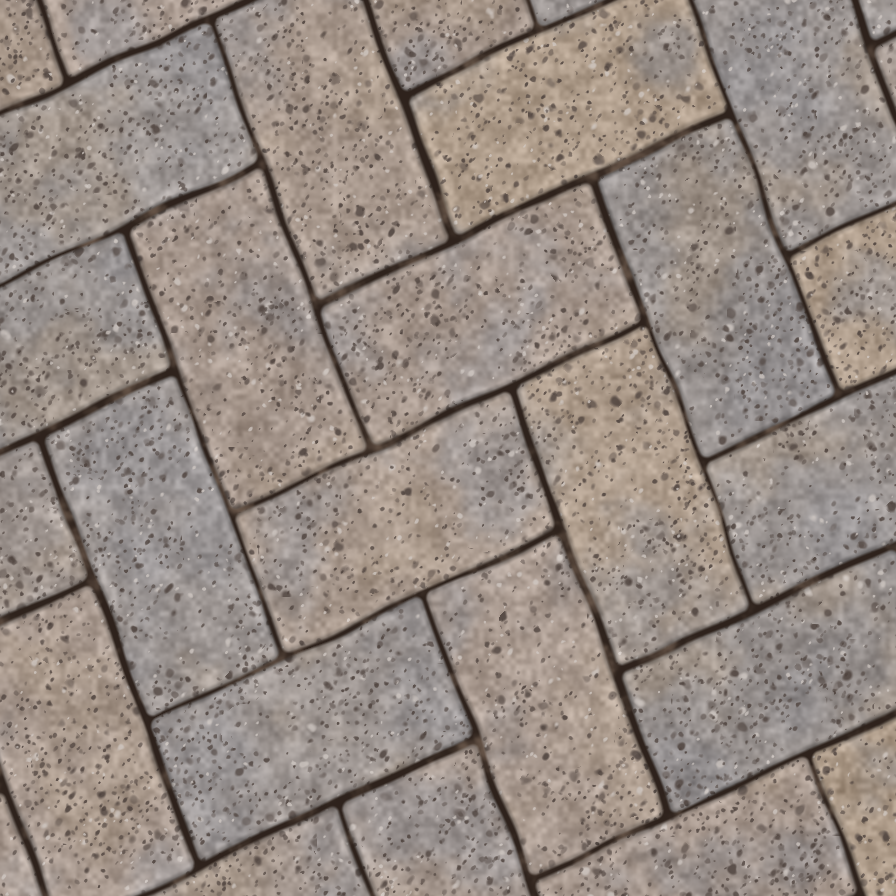
This texture is drawn by a Shadertoy shader. Its source:

```glsl
float hash(vec2 p) {
    vec3 q = fract(vec3(p.xyx) * 0.1031);
    q += dot(q, q.yzx + 33.33);
    return fract((q.x + q.y) * q.z);
}

vec2 hash2(vec2 p) {
    return vec2(hash(p), hash(p + 57.3));
}

float noise(vec2 p) {
    vec2 i = floor(p), f = fract(p);
    f = f * f * (3.0 - 2.0 * f);
    return mix(mix(hash(i), hash(i + vec2(1, 0)), f.x),
               mix(hash(i + vec2(0, 1)), hash(i + vec2(1, 1)), f.x), f.y);
}

float fbm(vec2 p) {
    float sum = 0.0, amp = 0.5;
    for (int i = 0; i < 4; i++) {
        sum += amp * noise(p);
        p = mat2(1.6, 1.2, -1.2, 1.6) * p + 7.1;
        amp *= 0.5;
    }
    return sum / 0.9375;
}

float roundBox(vec2 p, vec2 halfSize, float radius) {
    vec2 d = abs(p) - halfSize + radius;
    return length(max(d, 0.0)) + min(max(d.x, d.y), 0.0) - radius;
}

// Irregular grains, one per cell, present with the given chance
float specks(vec2 p, float chance, float size) {
    vec2 cell = floor(p);
    vec2 d = fract(p) - 0.3 - 0.4 * hash2(cell);
    d.x *= mix(0.8, 1.7, hash(cell + 3.7));
    float r = size * mix(0.5, 1.0, hash(cell + 9.2));
    float dist = length(d) + 0.22 * (noise(p * 3.5) - 0.5);
    return step(hash(cell + 21.4), chance) * (1.0 - smoothstep(r - 0.12, r + 0.12, dist));
}

void mainImage(out vec4 fragColor, in vec2 fragCoord) {
    vec2 uv = fragCoord / iResolution.xy;

    // Slanted lattice whose unit is one brick width
    mat2 lattice = mat2(0.1546, 0.0723, 0.0599, -0.1608);
    vec2 g = inverse(lattice) * (uv - vec2(0.353, 0.659));
    g += 0.035 * (vec2(noise(uv * 16.0), noise(uv * 16.0 + 40.0)) - 0.5);

    // Herringbone: every diagonal holds half of a lying or standing brick
    vec2 cell = floor(g);
    float k = mod(cell.x + cell.y, 4.0);
    vec2 size = k < 1.5 ? vec2(2, 1) : vec2(1, 2);
    vec2 id = cell - (k == 1.0 ? vec2(1, 0) : k == 3.0 ? vec2(0, 1) : vec2(0));
    vec2 local = g - id - 0.5 * size + 0.018 * (hash2(id + 5.0) - 0.5);
    float edge = roundBox(local, 0.5 * size - 0.017, 0.05);

    // Brick tint: pinkish, slate or sandy, with broad stains
    vec2 seed = uv + 3.0 * hash2(id);
    float tint = hash(id + 11.0);
    vec3 color = mix(vec3(0.59, 0.565, 0.555), vec3(0.645, 0.585, 0.545), smoothstep(0.15, 0.6, tint));
    color = mix(color, vec3(0.69, 0.615, 0.535), 0.8 * smoothstep(0.78, 0.95, tint));
    float stain = fbm(seed * 9.0);
    color = mix(color, vec3(0.57, 0.56, 0.57), 0.6 * smoothstep(0.5, 0.75, stain));
    color = mix(color, vec3(0.67, 0.60, 0.53), 0.5 * smoothstep(0.48, 0.25, stain));
    color += 0.04 * (hash(id + 31.0) - 0.5);

    // Mottled grain
    color += 0.20 * (fbm(seed * 48.0) - 0.48) + 0.13 * (noise(seed * 170.0) - 0.5);

    // Dark and pale grains of stone
    float clump = smoothstep(0.3, 0.65, noise(seed * 22.0));
    for (int i = 0; i < 3; i++) {
        float scale = 52.0 + 33.0 * float(i);
        vec2 p = mat2(0.8, 0.6, -0.6, 0.8) * seed * scale + 13.0 * float(i);
        float dark = specks(p, 0.12 + 0.28 * clump, 0.27);
        color = mix(color, vec3(0.31, 0.265, 0.245), dark * mix(0.35, 0.9, hash(floor(p) + 2.0)));
        color = mix(color, vec3(0.82, 0.79, 0.77), 0.75 * specks(p + 71.5, 0.05, 0.23));
    }

    // Worn pale rim, then a shaded bevel
    float wear = noise(uv * 26.0 + 4.0);
    color += 0.07 * wear * smoothstep(-0.11, -0.045, edge);
    color *= 1.0 - mix(0.15, 0.42, wear) * smoothstep(-0.04, 0.0, edge);

    // Joints: deep shadow with patches of brown grit
    float grit = smoothstep(0.5, 0.85, fbm(uv * 30.0 + 8.0));
    vec3 joint = mix(vec3(0.18, 0.135, 0.11), vec3(0.40, 0.33, 0.28), grit);
    float soft = max(0.012, 6.0 / iResolution.y);
    color = mix(color, joint, smoothstep(-soft, soft, edge + 0.007 * (wear - 0.4)));

    fragColor = vec4(clamp(color, 0.0, 1.0), 1.0);
}
```
